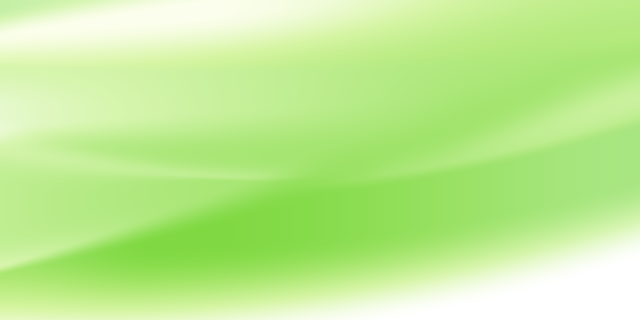
Reproduce this background procedurally as a WebGL 2 fragment shader.

```glsl
#version 300 es
precision highp float;
// Soft green silk: overlapping translucent waves fading to white at the bottom.

#define DEEP  vec3(0.50, 0.85, 0.26)
#define PALE  vec3(0.84, 0.96, 0.68)
#define WHITE vec3(1.0)
#define PALE_LEVEL 0.84   // lightness at which the ramp reaches PALE
#define DEEP_LEVEL 0.50   // lightness at which the ramp reaches DEEP
#define CREAM 0.05        // blue removed from the warm highlights
#define MIST 0.05         // blue added to the cool shaded parts
#define CREST_GLOW 0.08
#define RIBBON_GLOW 0.17

uniform vec2 u_resolution;
out vec4 fragColor;

// Quadratic curve a + b x + c x^2
float curve(float x, float a, float b, float c) {
    return a + x * (b + x * c);
}

// Glow around a curve, with its own reach above and below
float glow(float d, float above, float below) {
    float t = d / (d > 0.0 ? above : below);
    return exp(-t * t);
}

// Green to white, indexed by lightness
vec3 ramp(float level) {
    vec3 low = mix(DEEP, PALE, (level - DEEP_LEVEL) / (PALE_LEVEL - DEEP_LEVEL));
    vec3 high = mix(PALE, WHITE, (level - PALE_LEVEL) / (1.0 - PALE_LEVEL));
    return level < PALE_LEVEL ? low : high;
}

// Upper wave: dim near the crest, lit in its middle, settling at the seam
float veil(vec2 p, float seam, float seamTone) {
    float dim = 0.60 + 0.15 * exp(-2.5 * p.x);
    float lit = max(0.90 - 0.33 * p.x, 0.66);
    lit = mix(lit, seamTone, smoothstep(0.66, seam, p.y));
    return mix(dim, lit, smoothstep(0.53 - 0.03 * p.x, 0.61 + 0.15 * p.x, p.y));
}

void main() {
    vec2 p = gl_FragCoord.xy / u_resolution;
    float x = p.x, y = p.y;

    // Curves that bound the waves
    float fold = curve(x, 0.155, 0.50, 0.22);
    float crest = curve(x - 0.41, 0.445, 0.0, 0.595);
    float ribbon = curve(x - 0.495, 0.406, 0.24, 0.34);
    float seam = curve(x, 0.797, -0.05, 0.108);
    float rim = curve(x, 0.895, 0.40, -0.25);
    float seamTone = mix(0.84, 0.68, smoothstep(0.0, 0.85, x));

    // Deep body, paler toward both sides
    float level = 0.50 + 0.16 * smoothstep(0.3, 1.0, x)
                + 0.10 * smoothstep(0.25, 0.0, x);

    // Right ribbon base
    float toRight = smoothstep(0.42, 0.65, x);
    float onRibbon = smoothstep(-0.02, 0.025, y - ribbon) * toRight;
    level = mix(level, 0.62, onRibbon);

    // Upper wave with its lit crest and the pale lip on the fold
    float upper = veil(p, seam, seamTone);
    upper += CREST_GLOW * glow(y - crest, 0.03 + 0.02 * smoothstep(0.3, 0.0, x),
             0.008 + 0.05 * smoothstep(0.35, 0.0, x)) * smoothstep(0.58, 0.33, x);
    upper += 0.09 * glow(y - fold, 0.06, 0.03) * smoothstep(0.3, 0.0, x);
    float foldWidth = 0.015 + 0.12 * x;
    level = mix(level, upper, smoothstep(-foldWidth, foldWidth, y - fold));

    // Ribbon sheen, widening to the right
    float spread = smoothstep(0.55, 1.0, x);
    level += onRibbon * mix(0.04, RIBBON_GLOW, spread)
           * glow(y - ribbon - 0.08 * spread, mix(0.05, 0.10, spread), 0.10);

    // Bright band above the seam
    float bandTop = mix(0.985, 0.77, smoothstep(0.3, 1.0, x));
    float band = mix(seamTone + 0.02, bandTop,
                     smoothstep(-0.02, 0.1 + 0.2 * x, y - seam));
    float onBand = smoothstep(-0.012 - 0.03 * x, 0.012 + 0.02 * x, y - seam);
    level = mix(level, band, onBand);

    // Shaded corner beyond the rim
    float corner = min(0.77 + 0.35 * x, 0.97);
    float onCorner = smoothstep(-0.015, 0.08, y - rim);
    level = mix(level, corner, onCorner);

    // White fade along the bottom
    float horizon = 0.06 + 0.256 * pow(x, 2.4);
    float reach = mix(0.17, 0.13, x);
    float fade = smoothstep(horizon + reach, horizon - reach, y);
    level = mix(level, 1.0, fade);

    // Colour: cream in the band and the fade, mist in the corner and far right
    vec3 color = ramp(clamp(level, DEEP_LEVEL, 1.0));
    float warm = onBand * (1.0 - onCorner) * (1.0 - 0.6 * x)
               + 4.0 * fade * (1.0 - fade) * (1.0 - 0.8 * x);
    float cool = onCorner * smoothstep(0.25, 0.0, x)
               + smoothstep(0.6, 1.0, x) * smoothstep(0.02, -0.02, y - ribbon);
    color.b += MIST * cool * (1.0 - fade) - CREAM * warm;
    fragColor = vec4(color, 1.0);
}
```
